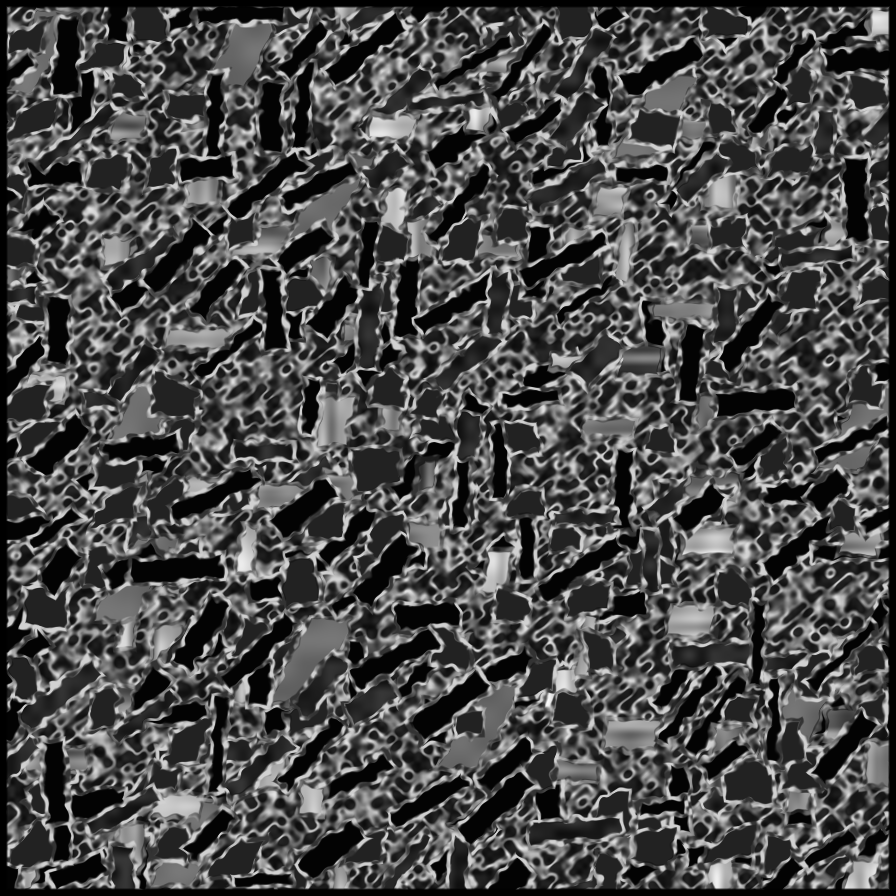
Reproduce this texture procedurally as a WebGL 1 fragment shader.

```glsl
precision highp float;
// Dense grey collage: slanted black bars, dark facets and streaky pale patches
// scattered in jittered grids over wormy grain. Every shape is a warped distance
// function rimmed by a thin beaded line; a black frame closes the square.
uniform vec2 u_resolution;

const float SOFT = 0.0016;         // edge softness, in canvas units
const float FRAME = 0.008;         // black border width
const float RIM_WIDTH = 0.0056;    // beaded outline
const float WARP = 0.0075;         // raggedness of the edges
const float SLANT = 0.70;          // main bar direction, radians
const float BAR_CELLS = 14.0;
const float FACET_CELLS = 13.0;
const float PATCH_CELLS = 12.0;
const float BAR_COVER = 0.60;
const float FACET_COVER = 0.62;
const float PATCH_COVER = 0.62;
const float BLACK = 0.012;
const float FACET_GREY = 0.135;
const float GRAIN_DARK = 0.10;
const float GRAIN_LIGHT = 0.58;

const int BAR = 0;
const int FACET = 1;
const int PATCH = 2;

vec2 hash2(vec2 p) {
  vec3 q = fract(p.xyx * vec3(0.1031, 0.1030, 0.0973));
  q += dot(q, q.yzx + 33.33);
  return fract((q.xx + q.yz) * q.zy);
}

float noise(vec2 p) {
  vec2 i = floor(p), f = fract(p);
  f = f * f * (3.0 - 2.0 * f);
  float low = mix(hash2(i).x, hash2(i + vec2(1, 0)).x, f.x);
  float high = mix(hash2(i + vec2(0, 1)).x, hash2(i + vec2(1, 1)).x, f.x);
  return mix(low, high, f.y);
}

vec2 rotate(vec2 p, float a) {
  float c = cos(a), s = sin(a);
  return vec2(c * p.x + s * p.y, c * p.y - s * p.x);
}

// Thin pale loops around small dark blobs, drawn out along the slant
float grain(vec2 p) {
  vec2 q = rotate(p, SLANT) * vec2(85.0, 115.0);
  float contour = abs(noise(q) - 0.5);
  float loops = 1.0 - smoothstep(0.02, 0.28, contour);
  return mix(GRAIN_DARK, GRAIN_LIGHT, loops) * (0.45 + 1.1 * noise(p * 150.0 + 7.0));
}

// Brightness of the outline, broken into beads
float beads(vec2 p) {
  return 0.20 + 0.62 * smoothstep(0.2, 0.8, noise(rotate(p, 0.4) * 150.0 + 31.0));
}

// Pale fill smeared along x or y
float streaks(vec2 p, float upright, float base) {
  vec2 q = mix(p, p.yx, upright);
  return base + 0.5 * (noise(q * vec2(14.0, 100.0)) - 0.5)
              + 0.2 * (noise(q * vec2(40.0, 40.0)) - 0.5);
}

// Paints one jittered grid of shapes over the given tone
float paintLayer(float tone, vec2 p, vec2 warped, float cells, float cover, int kind, float seed) {
  float bead = beads(p);
  for (int j = -1; j <= 1; j++) {
    for (int i = -1; i <= 1; i++) {
      vec2 id = floor(p * cells) + vec2(float(i), float(j));
      vec2 pick = hash2(id + seed);
      if (pick.x > cover) continue;
      vec2 jitter = hash2(id + seed + 17.3) - 0.5;
      vec2 size = hash2(id + seed + 41.7);
      vec2 look = hash2(id + seed + 73.1);
      vec2 q = warped - (id + 0.5 + 0.7 * jitter) / cells;
      float fill = BLACK;
      float rim = 1.0;
      float cut = -1.0;   // distance to the corner cut, none by default

      if (kind == BAR) {
        float angle = SLANT + 0.6 * (look.x - 0.5);
        if (pick.y < 0.17) angle = 0.12 * look.x;
        else if (pick.y < 0.36) angle = 1.45 + 0.2 * look.x;
        q = rotate(q, angle);
        size = mix(vec2(0.022, 0.005), vec2(0.052, 0.0125), size);
        if (look.y < 0.2) fill = FACET_GREY * (0.4 + 1.2 * noise(p * 70.0));
      } else if (kind == FACET) {
        q.x -= (look.x - 0.3) * 0.7 * q.y;
        q.y -= (look.y - 0.4) * 0.5 * q.x;
        size = mix(vec2(0.012), vec2(0.026, 0.024), size);
        cut = dot(q, rotate(vec2(0.0, 1.0), (pick.y - 0.5) * 2.4)) - 0.75 * size.y;
        fill = FACET_GREY;
      } else {
        float upright = step(0.6, pick.y);
        float large = step(0.88, look.x);
        size = mix(vec2(0.014, 0.006), vec2(0.036, 0.016), size);
        size = mix(mix(size, size.yx, upright), vec2(0.022, 0.045), large);
        q.x -= mix(0.15, 0.55, large) * q.y;
        fill = mix(streaks(p, upright, 0.40 + 0.35 * look.y),
                   0.36 + 0.12 * noise(p * 35.0), large);
        rim = 0.55;
      }

      vec2 box = abs(q) - size;
      float d = max(max(box.x, box.y), cut);
      float outline = mix(tone, bead, rim);
      float across = (d - 0.5 * RIM_WIDTH) / (0.5 * RIM_WIDTH);
      tone = mix(tone, outline, 1.0 - smoothstep(0.35, 1.3, abs(across)));
      tone = mix(tone, fill, 1.0 - smoothstep(-SOFT, SOFT, d));
    }
  }
  return tone;
}

void main() {
  vec2 uv = gl_FragCoord.xy / u_resolution;
  vec2 p = gl_FragCoord.xy / u_resolution.y;
  vec2 ragged = rotate(p, 1.1) * 105.0;
  vec2 wobble = vec2(noise(ragged + 11.0), noise(ragged + 53.0)) - 0.5;
  vec2 warped = p + WARP * wobble;

  float tone = grain(p);
  tone = paintLayer(tone, p, warped, BAR_CELLS, BAR_COVER, BAR, 3.0);
  tone = paintLayer(tone, p, warped, PATCH_CELLS, PATCH_COVER, PATCH, 120.0);
  tone = paintLayer(tone, p, warped, FACET_CELLS, FACET_COVER, FACET, 260.0);
  tone = paintLayer(tone, p + 0.031, warped + 0.031, BAR_CELLS, BAR_COVER, BAR, 410.0);

  vec2 margin = min(uv, 1.0 - uv);
  tone *= smoothstep(FRAME - SOFT, FRAME + SOFT, min(margin.x, margin.y));
  gl_FragColor = vec4(vec3(clamp(tone, 0.0, 1.0)), 1.0);
}
```
